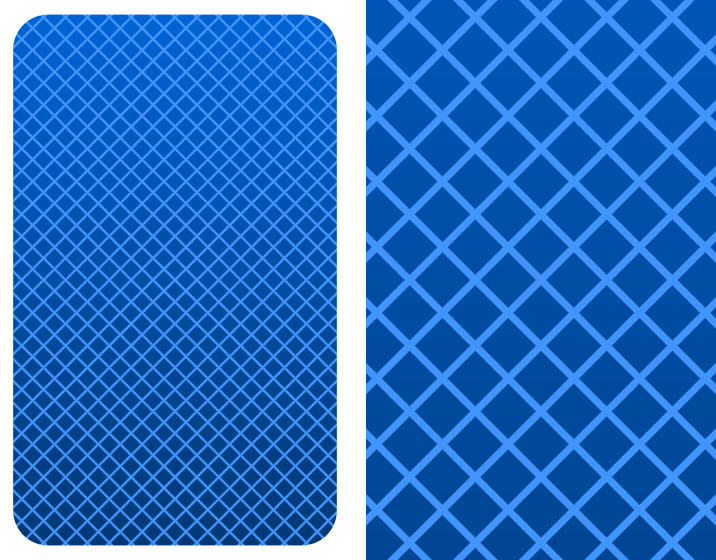
Left, the full canvas; right, a detail of the centre.
A Shadertoy shader for this pattern:

```glsl
#define CARD_HALF_SIZE vec2(0.289, 0.474)
#define CORNER_RADIUS 0.0625
#define LATTICE_PERIOD 0.0391
#define LINE_WIDTH 0.0043
#define PAPER_COLOR vec3(1.0)
#define LINE_COLOR vec3(0.25, 0.58, 0.98)
#define TOP_COLOR vec3(0.0, 0.385, 0.83)
#define BOTTOM_COLOR vec3(0.0, 0.22, 0.46)

float roundedBox(vec2 p, vec2 halfSize, float radius) {
    vec2 q = abs(p) - halfSize + radius;
    return length(max(q, 0.0)) + min(max(q.x, q.y), 0.0) - radius;
}

// Distance to the nearest line of two crossing diagonal families
float diagonalLattice(vec2 p, float period) {
    vec2 diagonal = vec2(p.x + p.y, p.x - p.y) / period;
    vec2 toLine = abs(fract(diagonal + 0.5) - 0.5) * period * inversesqrt(2.0);
    return min(toLine.x, toLine.y);
}

// Antialiased coverage of the inside of a distance field
float coverage(float dist, float pixel) {
    return clamp(0.5 - dist / pixel, 0.0, 1.0);
}

void mainImage(out vec4 fragColor, in vec2 fragCoord) {
    // Centered coordinates, canvas height = 1
    vec2 p = (fragCoord - 0.5 * iResolution.xy) / iResolution.y;
    float pixel = 1.0 / iResolution.y;

    // Vertical gradient of the card
    float height = clamp(0.5 + 0.5 * p.y / CARD_HALF_SIZE.y, 0.0, 1.0);
    vec3 card = mix(BOTTOM_COLOR, TOP_COLOR, height);

    // Lattice lines
    float lineDist = diagonalLattice(p, LATTICE_PERIOD) - 0.5 * LINE_WIDTH;
    card = mix(card, LINE_COLOR, coverage(lineDist, pixel));

    // Rounded card on paper
    float cardDist = roundedBox(p, CARD_HALF_SIZE, CORNER_RADIUS);
    fragColor = vec4(mix(PAPER_COLOR, card, coverage(cardDist, pixel)), 1.0);
}
```
